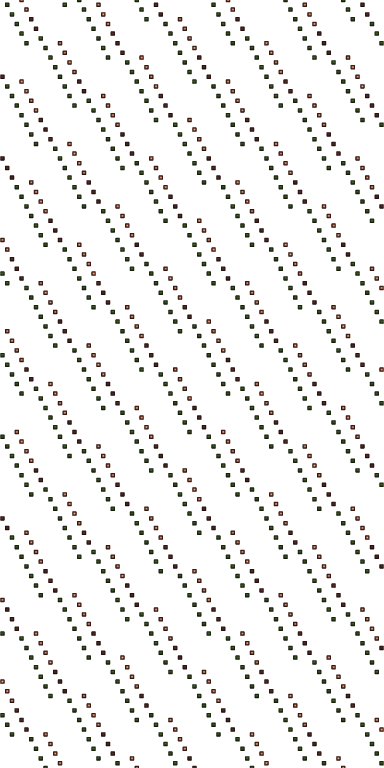
Give the GLSL for this pattern, as a WebGL 1 fragment shader.

```glsl
precision highp float;
// Slanted strings of tiny beads on white: each runs from copper to dark brown to green.
// A linear phase over an 80 x 160 lattice picks which cells hold a bead and its kind;
// every bead is a rounded box with a dark rim, averaged over subpixel samples.
uniform vec2 u_resolution;

float roundedBox(vec2 p, float halfSize, float radius) {
  vec2 d = abs(p) - halfSize + radius;
  return length(max(d, 0.0)) + min(max(d.x, d.y), 0.0) - radius;
}

// Position along the string, in beads; one full turn of the phase spans 183.56 beads.
float stringPosition(vec2 cell) {
  return fract(dot(cell, vec2(0.41861, 0.293419)) + 0.340866) * 183.56;
}

vec3 beadColor(vec2 p, float position) {
  float shade = 1.0 - 0.35 * smoothstep(0.0, 0.45, p.y);
  float core = 1.0 - smoothstep(0.16, 0.34, max(abs(p.x), abs(p.y)));
  if (position < 4.0) {
    vec3 copper = mix(vec3(0.18, 0.08, 0.05), vec3(0.62, 0.32, 0.23), core);
    float glint = 1.0 - smoothstep(0.06, 0.2, length(p - vec2(0.04, -0.02)));
    return mix(copper, vec3(0.88, 0.72, 0.62), glint) * mix(shade, 1.0, 0.5);
  }
  if (position < 6.8) {
    return mix(vec3(0.15, 0.07, 0.05), vec3(0.31, 0.16, 0.14), core) * shade;
  }
  float band = 1.0 - smoothstep(0.05, 0.16, abs(p.y + 0.1));
  vec3 green = mix(vec3(0.10, 0.13, 0.06), vec3(0.18, 0.29, 0.08), core);
  return (green + band * core * vec3(0.06, 0.07, 0.04)) * shade;
}

vec3 pattern(vec2 p) {
  vec2 cell = floor(p);
  vec2 local = p - cell - 0.5;
  float position = stringPosition(cell);
  if (position >= 14.0 || roundedBox(local, 0.47, 0.16) > 0.0) return vec3(1.0);
  // Slight tone differences between beads
  float tone = 1.0 + 0.08 * sin(cell.x * 2.3 + sin(cell.y * 1.7) * 3.0);
  return beadColor(local, position) * tone;
}

void main() {
  vec3 sum = vec3(0.0);
  for (int j = 0; j < 4; j++) {
    for (int i = 0; i < 4; i++) {
      vec2 offset = (vec2(float(i), float(j)) - 1.5) / 4.0;
      vec2 uv = (gl_FragCoord.xy + offset) / u_resolution;
      // Rows count downwards and are centred on whole numbers
      sum += pattern(vec2(uv.x * 80.0, (1.0 - uv.y) * 160.0 + 0.5));
    }
  }
  gl_FragColor = vec4(sum / 16.0, 1.0);
}
```
